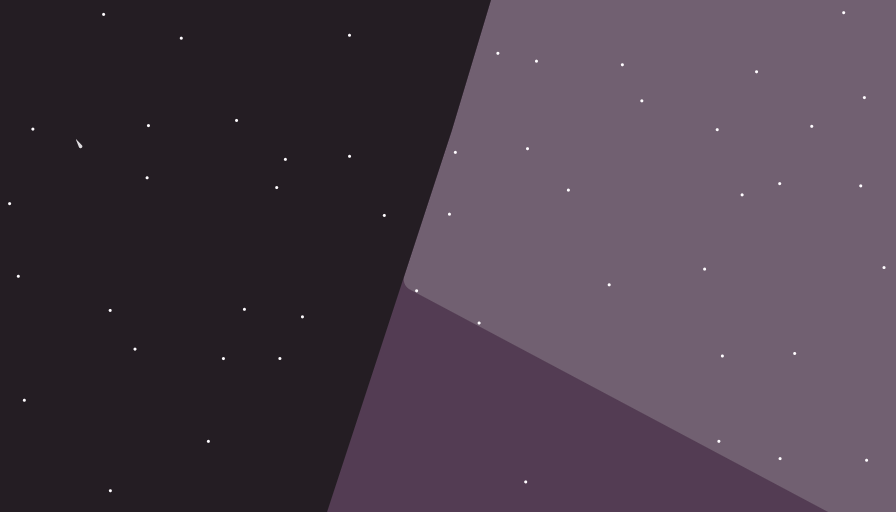
A WebGL 1 fragment shader for this background:

```glsl
precision highp float;
// Flat night backdrop: dark left panel, mauve panel and plum wedge, with scattered stars and a small comet.

uniform vec2 u_resolution;

#define DARK vec3(0.141, 0.114, 0.139)
#define MAUVE vec3(0.443, 0.378, 0.443)
#define PLUM vec3(0.327, 0.237, 0.325)
#define STAR_COLOR vec3(1.0, 0.99, 1.0)
#define CORNER_RADIUS 0.018
#define STAR_RADIUS 0.0029
#define STAR_CELLS 6.0
#define STAR_CHANCE 0.92
#define WEDGE_STAR_CHANCE 0.35
#define COMET_HEAD vec2(0.1573, 0.7140)
#define COMET_TAIL vec2(0.1490, 0.7270)

// Signed distance to the line x = base + slope * y, positive on its right.
float rightOf(vec2 p, float base, float slope) {
  return (p.x - base - slope * p.y) / sqrt(1.0 + slope * slope);
}

// Signed distance to the dark panel, whose edge bends slightly.
float darkPanel(vec2 p) {
  return max(rightOf(p, 0.6589, 0.300), rightOf(p, 0.6388, 0.327));
}

// Signed distance to the mauve panel with its rounded lower-left corner.
float mauvePanel(vec2 p) {
  float slope = 0.532;
  float below = (0.8605 - slope * p.x - p.y) / sqrt(1.0 + slope * slope);
  vec2 d = vec2(-darkPanel(p), below) + CORNER_RADIUS;
  return min(max(d.x, d.y), 0.0) + length(max(d, 0.0)) - CORNER_RADIUS;
}

vec2 hash2(vec2 cell) {
  vec2 s = vec2(dot(cell, vec2(127.1, 311.7)), dot(cell, vec2(269.5, 183.3)));
  return fract(sin(s) * 43758.55);
}

// Distance to the star of this cell; the plum wedge holds fewer stars.
float starField(vec2 p) {
  vec2 cell = floor(p * STAR_CELLS);
  vec2 center = (cell + 0.08 + 0.84 * hash2(cell)) / STAR_CELLS;
  bool inWedge = darkPanel(center) > 0.0 && mauvePanel(center) > 0.0;
  float chance = inWedge ? WEDGE_STAR_CHANCE : STAR_CHANCE;
  float dist = length(p - center) - STAR_RADIUS;
  return hash2(cell + 37.0).x < chance ? dist : 1.0;
}

// Streak that widens from its tail to its head.
float comet(vec2 p) {
  vec2 axis = COMET_HEAD - COMET_TAIL;
  float along = clamp(dot(p - COMET_TAIL, axis) / dot(axis, axis), 0.0, 1.0);
  return length(p - COMET_TAIL - axis * along) - mix(0.0005, 0.0035, along);
}

// Smooth coverage of a shape over about one screen dot.
float cover(float dist) {
  return clamp(0.5 - dist * u_resolution.y, 0.0, 1.0);
}

void main() {
  vec2 p = gl_FragCoord.xy / u_resolution.y;

  // Panels from back to front
  vec3 color = mix(PLUM, MAUVE, cover(mauvePanel(p)));
  color = mix(color, DARK, cover(darkPanel(p)));

  // Lights
  color = mix(color, STAR_COLOR, cover(starField(p)));
  color = mix(color, STAR_COLOR, 0.85 * cover(comet(p)));

  gl_FragColor = vec4(color, 1.0);
}
```
